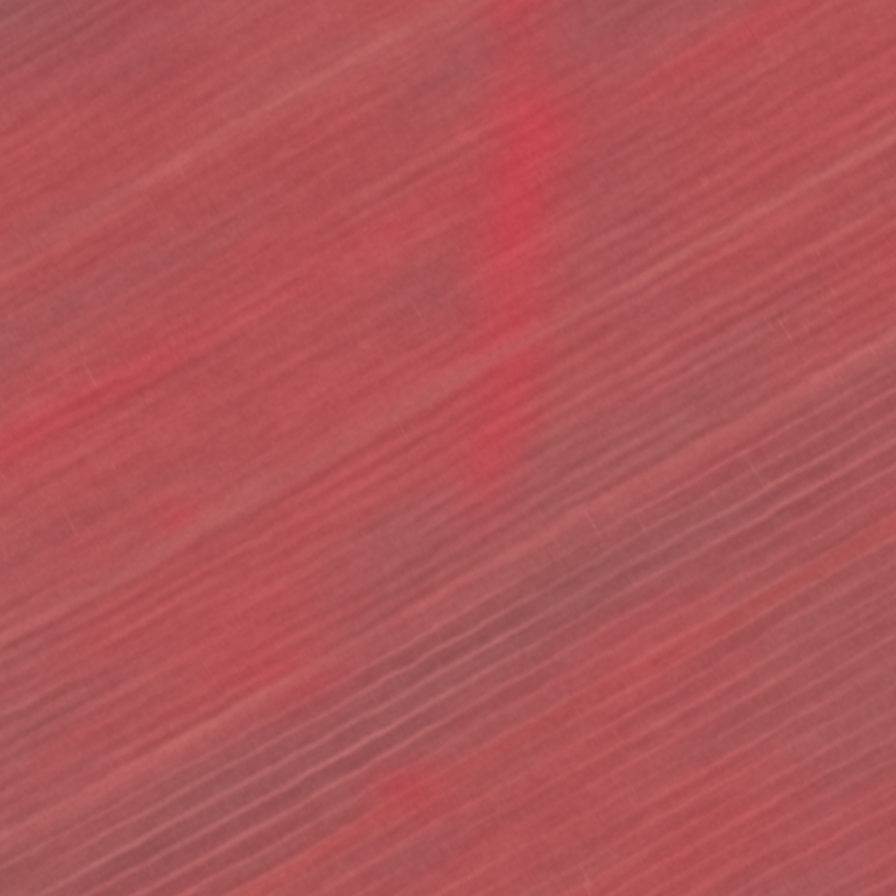
Write a WebGL 2 fragment shader that draws this texture.

```glsl
#version 300 es
precision highp float;
// Red furrowed fabric: slanted ridges, pale bands and a vivid upright stain.
uniform vec2 u_resolution;
out vec4 fragColor;

float hash(vec2 p) {
  return fract(sin(dot(p, vec2(127.1, 311.7))) * 43758.5453);
}

float noise(vec2 p) {
  vec2 i = floor(p), f = fract(p);
  f = f * f * (3.0 - 2.0 * f);
  return mix(mix(hash(i), hash(i + vec2(1, 0)), f.x),
             mix(hash(i + vec2(0, 1)), hash(i + vec2(1, 1)), f.x), f.y);
}

float fbm(vec2 p) {
  float sum = 0.0, weight = 0.5;
  for (int i = 0; i < 4; i++) {
    sum += weight * noise(p);
    p = p * 2.03 + 17.3;
    weight *= 0.5;
  }
  return sum / 0.9375;
}

// Soft bump of height one around a centre
float bump(float x, float centre, float width) {
  float d = (x - centre) / width;
  return exp(-d * d);
}

float blob(vec2 p, vec2 centre, vec2 size) {
  vec2 d = (p - centre) / size;
  return exp(-dot(d, d));
}

void main() {
  vec2 p = gl_FragCoord.xy / u_resolution;

  // Coordinates along and across the furrows, slightly wavy
  vec2 dir = vec2(0.870, 0.492);
  float along = dot(p, dir);
  float across = dot(p, vec2(-dir.y, dir.x));
  across += 0.008 * (noise(vec2(along * 4.0, across * 5.0)) - 0.5);
  across += 0.003 * (noise(vec2(along * 38.0, across * 30.0)) - 0.5);
  vec2 q = vec2(along, across);

  // Broad drift between dull rose and saturated red
  float drift = fbm(q * vec2(3.0, 9.0) + 4.0);
  float upper = smoothstep(0.0, 0.3, across);
  vec3 col = mix(vec3(0.645, 0.350, 0.352), vec3(0.705, 0.322, 0.335),
                 smoothstep(0.2, 0.8, drift + 0.12 * upper));

  // Dull grey shadows
  float shade = 0.8 * blob(p, vec2(0.0, 1.0), vec2(0.16, 0.09))
    + 0.35 * blob(p, vec2(0.51, 0.66), vec2(0.05, 0.04))
    + 0.3 * blob(p, vec2(0.69, 0.74), vec2(0.08, 0.14))
    + 0.3 * blob(p, vec2(0.70, 0.98), vec2(0.10, 0.06))
    + 0.5 * bump(across, -0.035, 0.055) * (0.5 + noise(q * vec2(5.0, 9.0)));
  col = mix(col, vec3(0.595, 0.342, 0.350), min(shade, 0.8));

  // Vivid upright stain, patchy along its height, with faint trails
  float centre = 0.545 + 0.04 * smoothstep(0.4, 0.95, p.y)
    + 0.03 * (noise(p * 9.0) - 0.5);
  float stain = bump(p.x, centre, 0.043) * smoothstep(0.36, 0.50, p.y)
    * (0.25 + 0.6 * noise(q * vec2(7.0, 13.0) + 2.0));
  stain += 0.45 * blob(p, vec2(0.595, 0.86), vec2(0.05, 0.04));
  stain += 0.55 * bump(across, 0.432, 0.022) * noise(vec2(along * 5.0, 3.0));
  stain += 0.4 * blob(p, vec2(0.20, 0.42), vec2(0.03, 0.025));
  stain += 0.35 * blob(p, vec2(0.32, 0.25), vec2(0.07, 0.04));
  stain += 0.45 * blob(p, vec2(0.45, 0.12), vec2(0.05, 0.03));
  col = mix(col, vec3(0.785, 0.268, 0.312), clamp(stain, 0.0, 0.75));

  // Pale bands, each with its own fading
  float pale = 0.70 * bump(across, 0.615, 0.012)
    + 0.75 * bump(across, 0.250, 0.010)
    + 0.80 * bump(across, 0.048, 0.010);
  pale *= 0.6 + 0.5 * noise(q * vec2(6.0, 12.0));
  col = mix(col, vec3(0.735, 0.392, 0.392), min(pale, 0.8));
  col = mix(col, vec3(0.740, 0.335, 0.335), 0.6 * bump(across, -0.132, 0.010));

  // Regular furrows: thin ridges below, soft ripples above
  float lower = 1.0 - smoothstep(0.015, 0.055, across);
  float wave = 0.5 + 0.5 * cos(6.2832 * across / 0.0235
    + 1.6 * noise(q * vec2(3.0, 11.0)));
  float strength = 0.3 + 0.9 * noise(q * vec2(7.0, 30.0) + 9.0);
  float deep = 0.5 + 0.45 * bump(across, -0.035, 0.07);
  col += lower * strength * deep
    * (vec3(0.092, 0.066, 0.063) * pow(wave, 4.0) - vec3(0.022, 0.016, 0.015));
  float ripple = cos(6.2832 * across / 0.0195 + 5.0 * noise(q * vec2(3.0, 12.0)));
  float soft = (1.0 - lower) * mix(1.0, 0.45, smoothstep(0.22, 0.34, across));
  col += soft * strength * ripple * vec3(0.024, 0.017, 0.016);

  // Irregular streaks and mottling
  float streak = noise(q * vec2(7.0, 85.0)) + 0.7 * noise(q * vec2(14.0, 190.0));
  col += (streak - 0.85) * vec3(0.034, 0.026, 0.024);
  float mottle = noise(q * vec2(26.0, 60.0) + 5.0) + noise(q * vec2(60.0, 110.0));
  col += (mottle - 1.0) * vec3(0.014, 0.013, 0.012);

  // Fine weave and a few faint cross threads
  float grain = noise(q * vec2(150.0, 260.0)) + noise(q * vec2(290.0, 130.0));
  col += (grain - 1.0) * 0.018;
  float thread = smoothstep(0.86, 1.0, noise(q * vec2(150.0, 45.0)))
    * smoothstep(0.55, 0.8, noise(q * 9.0 + 30.0));
  col += thread * vec3(0.028, 0.026, 0.023);

  fragColor = vec4(clamp(col, 0.0, 1.0), 1.0);
}
```
